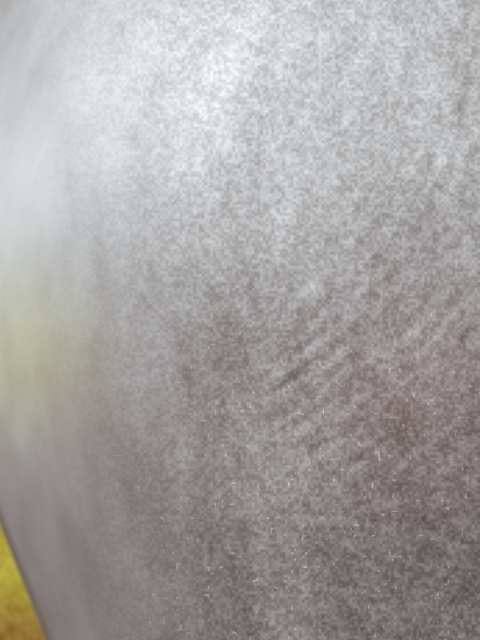
This texture is drawn by a Shadertoy shader. Its source:

```glsl
// Brushed metallic plaster wall seen at a slant, with trowel arcs and shallow focus.
#define GRAIN_SCALE 230.0
#define GRAIN_AMOUNT 0.21
#define GROOVE_SCALE 62.0
#define GROOVE_AMOUNT 0.15
#define BLOTCH_AMOUNT 0.13
#define SPARKLE_AMOUNT 0.16
#define ARC_CENTRE vec2(0.04, 1.04)
#define FAN_CENTRE vec2(0.40, -0.90)
#define WARM_TINT vec3(0.024, -0.008, -0.014)
#define COOL_TINT vec3(-0.008, 0.001, 0.009)

float hash(vec2 p) {
    vec3 q = fract(vec3(p.xyx) * 0.1031);
    q += dot(q, q.yzx + 33.33);
    return fract((q.x + q.y) * q.z);
}

float noise(vec2 p) {
    vec2 i = floor(p), f = fract(p);
    f = f * f * (3.0 - 2.0 * f);
    return mix(mix(hash(i), hash(i + vec2(1, 0)), f.x),
               mix(hash(i + vec2(0, 1)), hash(i + vec2(1, 1)), f.x), f.y);
}

// Layered noise, centred on zero
float fbm(vec2 p, int octaves) {
    float sum = 0.0, weight = 0.5;
    for (int i = 0; i < octaves; i++) {
        sum += weight * (noise(p) - 0.5);
        p = mat2(1.6, 1.2, -1.2, 1.6) * p + 7.3;
        weight *= 0.55;
    }
    return sum;
}

float glow(vec2 p, vec2 centre, vec2 size) {
    vec2 d = (p - centre) / size;
    return exp(-dot(d, d));
}

// Ridges that follow circles around a centre, lit from one side
float grooves(vec2 p, vec2 centre, float scale) {
    vec2 d = p - centre;
    float along = atan(d.y, d.x) * 7.0;
    float across = length(d) * scale + 0.8 * noise(p * 9.0);
    float ridge = noise(vec2(across, along)) - noise(vec2(across + 0.45, along));
    return ridge + 0.5 * (noise(vec2(across * 1.9, along * 1.7 + 40.0)) - 0.5);
}

// Large-scale light on the wall
float wallLight(vec2 uv) {
    float light = mix(0.475, 0.79, smoothstep(0.1, 0.95, uv.y));
    light += 0.10 * glow(uv, vec2(0.33, 0.90), vec2(0.28, 0.22));
    light += 0.14 * glow(uv, vec2(0.0, 0.60), vec2(0.17, 0.22));
    light += 0.07 * glow(uv, vec2(0.0, 0.25), vec2(0.16, 0.16));
    light += 0.06 * glow(uv, vec2(0.55, 0.27), vec2(0.16, 0.10));
    light -= 0.10 * glow(uv, vec2(0.0, 1.0), vec2(0.12, 0.15));
    light -= 0.05 * glow(uv, vec2(0.47, 0.46), vec2(0.06, 0.10));
    return light - 0.06 * smoothstep(0.55, 1.0, uv.x);
}

void mainImage(out vec4 fragColor, in vec2 fragCoord) {
    vec2 uv = fragCoord / iResolution.xy;
    vec2 p = fragCoord / iResolution.y;
    float focus = smoothstep(0.06, 0.55, uv.x + 0.12 * (uv.y - 0.4));
    float tone = wallLight(uv);

    // Soft blotches and steep streaks, leaning more towards the bottom
    vec2 lean = vec2(p.x + 0.35 * p.y * (1.0 - uv.y), p.y);
    tone += BLOTCH_AMOUNT * fbm(lean * vec2(13.0, 5.0), 4);
    tone += 0.07 * fbm(lean * vec2(38.0, 12.0) + 20.0, 3);
    tone += 0.10 * focus * fbm(p * 42.0, 3);

    // Trowel arcs on the right, fanning out flat below
    float start = 0.375 + 0.27 * (p.y - 0.28) + 0.03 * (noise(p * 26.0) - 0.5);
    float side = smoothstep(-0.01, 0.035, p.x - start);
    float upper = smoothstep(0.24, 0.31, p.y + 0.15 * (p.x - 0.4));
    float crisp = 0.45 + 0.75 * glow(p, vec2(0.46, 0.38), vec2(0.13, 0.16));
    tone += GROOVE_AMOUNT * side * upper * crisp * grooves(p, ARC_CENTRE, GROOVE_SCALE);
    float below = (1.0 - upper) * smoothstep(0.40, 0.50, p.x) * smoothstep(0.0, 0.12, p.y);
    tone += 0.55 * GROOVE_AMOUNT * below * grooves(p, FAN_CENTRE, GROOVE_SCALE * 1.5);

    // Fine grain and glints where the wall is in focus
    float grain = 0.65 * (noise(p * GRAIN_SCALE) - 0.5)
                + 0.35 * (noise(p * GRAIN_SCALE * 0.5 + 50.0) - 0.5);
    tone += GRAIN_AMOUNT * mix(0.06, 1.0, focus) * grain;
    float glint = smoothstep(0.86, 0.98, noise(p * GRAIN_SCALE * 0.8 + 90.0));
    tone += SPARKLE_AMOUNT * glint * focus * smoothstep(0.75, 0.2, uv.y);

    // Small dark scratch
    vec2 s = mat2(0.75, -0.66, 0.66, 0.75) * (p - vec2(0.437, 0.702));
    tone -= 0.22 * glow(s, vec2(0.0), vec2(0.0025, 0.008)) * noise(p * 190.0);

    // Mauve shadows, cool highlights, ochre reflection at the left
    vec3 colour = tone + mix(WARM_TINT, COOL_TINT, smoothstep(0.48, 0.78, tone));
    colour += vec3(0.015, 0.012, -0.09) * glow(uv, vec2(0.05, 0.45), vec2(0.13, 0.11));
    colour += vec3(0.012, -0.008, -0.006) * glow(uv, vec2(0.85, 0.38), vec2(0.2, 0.14));

    // Blurred ochre corner with a dark rim
    float corner = (p.x / 0.076 + p.y / 0.19 - 1.0) * 0.07;
    vec3 ochre = mix(vec3(0.55, 0.43, 0.20), vec3(0.69, 0.64, 0.24), smoothstep(0.0, 0.11, p.y));
    ochre += 0.16 * fbm(p * 60.0, 3);
    colour = mix(colour, vec3(0.40, 0.35, 0.29), 0.65 * exp(-pow(corner / 0.007, 2.0)));
    colour = mix(colour, ochre, smoothstep(0.001, -0.009, corner));

    fragColor = vec4(clamp(colour, 0.0, 1.0), 1.0);
}
```
